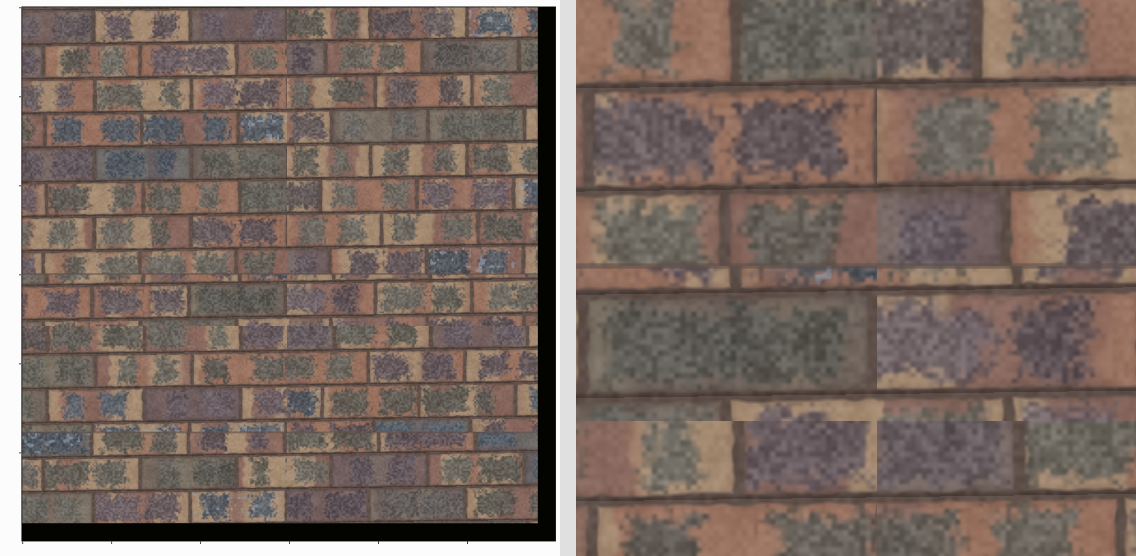
Left, the full canvas; right, a detail of the centre.
Give the GLSL for this texture, as a WebGL 1 fragment shader.

```glsl
precision highp float;
uniform vec2 u_resolution;

const vec2 SHEET = vec2(768.0, 762.0);      // layout units of the whole canvas
const vec2 PLOT_ORIGIN = vec2(30.0, 9.5);   // top left of the plot
const float PLOT_SCALE = 2.44;              // layout units per plot unit
const float PLOT_SIZE = 300.0;
const float WALL_SIZE = 290.0;
const vec2 BRICK = vec2(54.3, WALL_SIZE / 15.0);
const float SEAM_X = 149.0;

const vec3 PAPER = vec3(0.99);
const vec3 INK = vec3(0.01, 0.01, 0.0);
const vec3 MORTAR = vec3(0.37, 0.31, 0.285);
const vec3 SHADOW = vec3(0.27, 0.215, 0.195);
const vec3 RED_CLAY = vec3(0.53, 0.405, 0.365);
const vec3 ORANGE_CLAY = vec3(0.60, 0.445, 0.375);
const vec3 TAN_CLAY = vec3(0.645, 0.54, 0.445);
const vec3 GREEN_GREY = vec3(0.39, 0.385, 0.36);
const vec3 PURPLE_GREY = vec3(0.385, 0.345, 0.37);
const vec3 BLUE_GREY = vec3(0.315, 0.35, 0.39);

float hash(vec2 p) {
  vec3 h = fract(p.xyx * 0.1031);
  h += dot(h, h.yzx + 33.33);
  return fract((h.x + h.y) * h.z);
}

float noise(vec2 p) {
  vec2 i = floor(p), f = fract(p);
  f *= f * (3.0 - 2.0 * f);
  return mix(mix(hash(i), hash(i + vec2(1, 0)), f.x),
             mix(hash(i + vec2(0, 1)), hash(i + vec2(1, 1)), f.x), f.y);
}

float coverage(float dist, float px) {
  return clamp(0.5 - dist / px, 0.0, 1.0);
}

float boxDistance(vec2 p, vec2 halfSize) {
  vec2 d = abs(p) - halfSize;
  return length(max(d, 0.0)) + min(max(d.x, d.y), 0.0);
}

// Fired clay: vertical colour bands, smoky blotches and grain
vec3 brickColor(vec2 local, vec2 pos, vec2 cell) {
  float seed = hash(cell + 3.7);
  float wobble = noise(pos * 0.35) - 0.5;
  float bandX = local.x / 13.0 + wobble * 0.25;
  float heat = noise(vec2(bandX, seed * 91.0));
  float pale = noise(vec2(bandX + 40.0, seed * 67.0));
  vec3 clay = mix(RED_CLAY, ORANGE_CLAY, smoothstep(0.35, 0.65, heat));
  clay = mix(clay, TAN_CLAY, smoothstep(0.5, 0.62, pale));

  float kind = hash(cell + 11.3);
  vec3 smoke = mix(GREEN_GREY, PURPLE_GREY, smoothstep(0.4, 0.6, kind));
  smoke = mix(smoke, BLUE_GREY, step(0.82, kind));
  clay = mix(clay, smoke, 0.65 * step(0.74, hash(cell + 17.9)));

  float grain = noise(pos * 0.95) - 0.5;
  for (int i = 0; i < 2; i++) {
    float k = float(i);
    vec2 key = cell + 23.1 + k * 9.7;
    vec2 center = vec2(15.0 + 25.0 * k + 7.0 * (hash(key) - 0.5), BRICK.y * 0.5);
    vec2 halfSize = vec2(mix(4.0, 12.0, hash(key + 5.0)), 6.2);
    float d = boxDistance(local - center, halfSize) + wobble * 4.0 + grain * 2.5;
    float blotch = 1.0 - smoothstep(-1.5, 2.5, d);
    float depth = mix(0.9, 1.08, hash(key + 8.0));
    clay = mix(clay, smoke * depth + grain * 0.10, 0.88 * blotch);
  }
  // Pale glints on a few blue bricks
  float glint = step(0.9, kind) * smoothstep(0.72, 0.9, noise(pos * 0.5 + 70.0));
  clay = mix(clay, vec3(0.58, 0.62, 0.68), 0.6 * glint);
  return clay + grain * 0.055 + (noise(pos * 0.22 + 31.0) - 0.5) * 0.05;
}

// Running bond, with shifted patches along a few straight seams
vec3 wallColor(vec2 pos, float px) {
  float right = step(SEAM_X, pos.x);
  float patchId = step(150.0, pos.y) + step(179.0, pos.y) + step(239.0, pos.y);
  float level = pos.y - 2.0 + 0.0135 * pos.x;
  float row = floor(level / BRICK.y);
  vec2 rowKey = vec2(row + 4.0, patchId * 13.0 + right * 57.0);
  float shift = mix(3.0 * (hash(rowKey) - 0.5), -9.0 * hash(rowKey), right);
  float x = pos.x - mix(40.0, 13.2, mod(row, 2.0)) - shift;
  float column = floor(x / BRICK.x);
  vec2 local = vec2(x - column * BRICK.x, level - row * BRICK.y);
  vec2 cell = vec2(column + 9.0 + right * 20.0, row + 3.0 + patchId * 30.0);

  float rough = (noise(pos * 0.4 + 12.0) - 0.5) * 0.7;
  float edge = boxDistance(local - BRICK * 0.5, BRICK * 0.5 - 1.05) + rough;
  vec3 clay = brickColor(local, pos, cell) * mix(1.0, 0.92, smoothstep(-1.6, 0.0, edge));
  float underside = 1.0 - smoothstep(0.1, 1.3, BRICK.y - local.y);
  vec3 joint = mix(MORTAR, SHADOW, 0.75 * underside) + (noise(pos * 0.8) - 0.5) * 0.07;
  vec3 color = mix(joint, clay, coverage(edge, max(px, 0.7)));
  float seam = min(abs(pos.y - 150.0), abs(pos.y - 239.0));
  return mix(color, MORTAR, 0.6 * coverage(seam - 0.5, px));
}

void main() {
  vec2 sheet = gl_FragCoord.xy / u_resolution * SHEET;
  vec2 pos = (vec2(sheet.x, SHEET.y - sheet.y) - PLOT_ORIGIN) / PLOT_SCALE;
  float px = SHEET.x / (u_resolution.x * PLOT_SCALE);

  // Wall on a dark plot ground
  float plot = boxDistance(pos - PLOT_SIZE * 0.5, vec2(PLOT_SIZE * 0.5));
  float wall = boxDistance(pos - WALL_SIZE * 0.5, vec2(WALL_SIZE * 0.5));
  vec3 color = mix(PAPER, INK, coverage(plot, px));
  color = mix(color, wallColor(pos, px), coverage(wall, px));

  // Frame and axis ticks
  float ink = coverage(abs(plot) - 0.2, px);
  for (int i = 0; i < 6; i++) {
    float at = float(i) * 50.0 + 0.5;
    float tickX = boxDistance(pos - vec2(at, PLOT_SIZE + 0.8), vec2(0.2, 0.8));
    float tickY = boxDistance(pos - vec2(-0.8, at), vec2(0.8, 0.2));
    ink = max(ink, coverage(min(tickX, tickY), px));
  }
  gl_FragColor = vec4(mix(color, INK, ink), 1.0);
}
```
